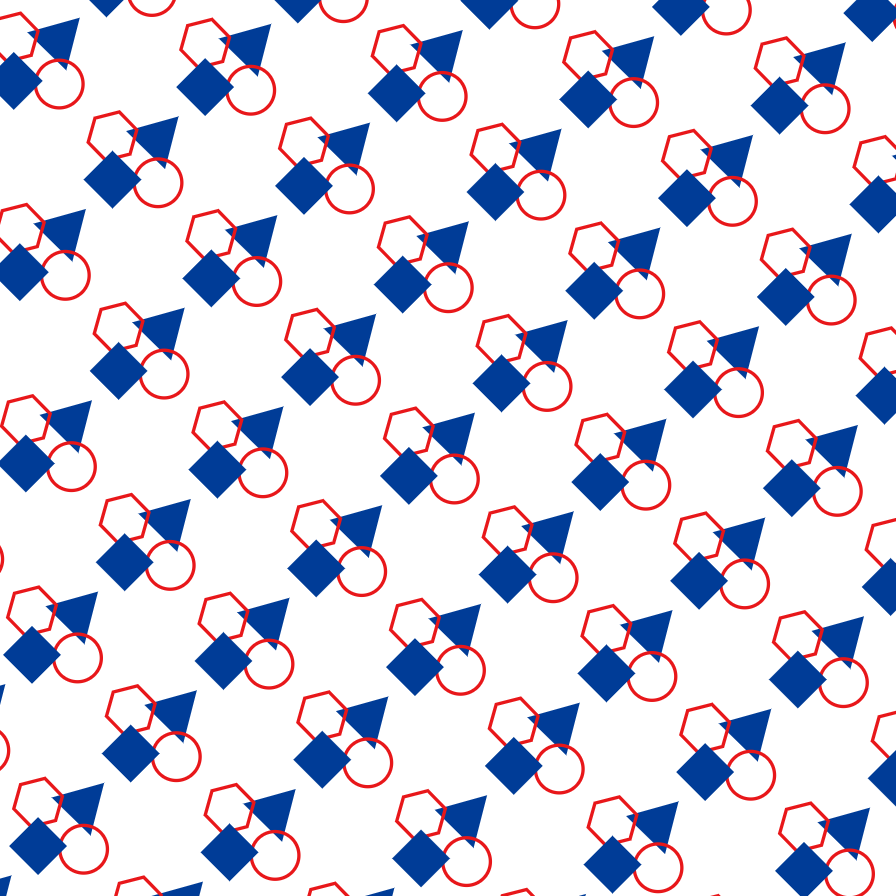
Give the GLSL for this pattern, as a Shadertoy shader.

```glsl
// Slanted lattice of clusters: outlined hexagon and ring, solid triangle and diamond.

const float PI = 3.14159265;

// Colours
const vec3 PAPER = vec3(1.0);
const vec3 BLUE  = vec3(0.0, 0.235, 0.592);
const vec3 RED   = vec3(0.91, 0.09, 0.1);

// Lattice steps and one cluster centre, in canvas heights
const vec2 STEP_DOWN = vec2(0.11025, -0.1102);
const vec2 STEP_UP   = vec2(0.10345, 0.1033);
const vec2 ANCHOR    = vec2(0.4815, 0.4936);

// Shapes: centre within the cluster, size and tilt
const vec2  HEX_POS     = vec2(-0.0252, 0.0239);
const float HEX_RADIUS  = 0.0280;
const float HEX_TILT    = 0.25;
const vec2  TRI_POS     = vec2(0.0240, 0.0208);
const float TRI_RADIUS  = 0.0351;
const float TRI_TILT    = 0.796;
const vec2  RING_POS    = vec2(0.0256, -0.0282);
const float RING_RADIUS = 0.0266;
const vec2  DIAMOND_POS    = vec2(-0.0252, -0.0247);
const float DIAMOND_RADIUS = 0.0323;
const float LINE_WIDTH  = 0.0037;

// Regular polygon with a vertex at angle tilt; radius reaches the vertices
float polygonDistance(vec2 p, float sides, float radius, float tilt) {
    float sector = 2.0 * PI / sides;
    float angle = atan(p.y, p.x) - tilt;
    float fold = mod(angle, sector) - 0.5 * sector;
    return length(p) * cos(fold) - radius * cos(0.5 * sector);
}

float outline(float d) {
    return abs(d) - 0.5 * LINE_WIDTH;
}

float coverage(float d, float pixel) {
    return clamp(0.5 - d / pixel, 0.0, 1.0);
}

void mainImage(out vec4 fragColor, in vec2 fragCoord) {
    float pixel = 1.0 / iResolution.y;
    vec2 p = fragCoord * pixel;

    // Position relative to the nearest cluster
    mat2 lattice = mat2(STEP_DOWN, STEP_UP);
    vec2 cell = inverse(lattice) * (p - ANCHOR);
    vec2 q = lattice * (cell - round(cell));

    float triangle = polygonDistance(q - TRI_POS, 3.0, TRI_RADIUS, TRI_TILT);
    float hexagon  = outline(polygonDistance(q - HEX_POS, 6.0, HEX_RADIUS, HEX_TILT));
    float ring     = outline(length(q - RING_POS) - RING_RADIUS);
    float diamond  = polygonDistance(q - DIAMOND_POS, 4.0, DIAMOND_RADIUS, 0.0);

    // Layers from back to front
    vec3 color = PAPER;
    color = mix(color, BLUE, coverage(triangle, pixel));
    color = mix(color, RED, coverage(min(hexagon, ring), pixel));
    color = mix(color, BLUE, coverage(diamond, pixel));

    fragColor = vec4(color, 1.0);
}
```
